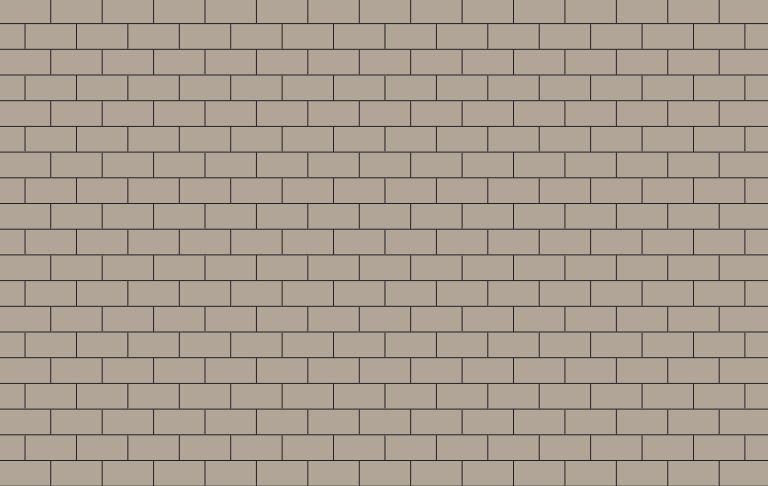
Reproduce this pattern procedurally as a Shadertoy shader.

```glsl
const vec2 BRICK_SIZE = vec2(0.1058, 0.05288);   // in canvas heights
const vec2 WALL_ORIGIN = vec2(-0.0014, -0.0004);
const float ROW_SHIFT = 0.5;                     // in brick lengths
const float JOINT_WIDTH = 0.00195;
const vec3 BRICK_COLOR = vec3(0.69, 0.647, 0.588);
const vec3 JOINT_COLOR = vec3(0.12, 0.10, 0.12);

// Distance to the nearest multiple of the period, per axis
vec2 jointDistance(vec2 p, vec2 period) {
    return abs(p - period * round(p / period));
}

// Share of a pixel covered by a line, exact for lines thinner than a pixel
vec2 lineCoverage(vec2 dist, float width, float pixel) {
    vec2 nearEdge = max(dist - 0.5 * pixel, -0.5 * width);
    vec2 farEdge = min(dist + 0.5 * pixel, vec2(0.5 * width));
    return clamp((farEdge - nearEdge) / pixel, 0.0, 1.0);
}

void mainImage(out vec4 fragColor, in vec2 fragCoord) {
    float pixel = 1.0 / iResolution.y;
    vec2 p = fragCoord * pixel - WALL_ORIGIN;

    // Running bond: every other row slides by half a brick
    float row = floor(p.y / BRICK_SIZE.y);
    p.x -= mod(row, 2.0) * ROW_SHIFT * BRICK_SIZE.x;

    // Joints over flat bricks
    vec2 joints = lineCoverage(jointDistance(p, BRICK_SIZE), JOINT_WIDTH, pixel);
    vec3 color = mix(BRICK_COLOR, JOINT_COLOR, max(joints.x, joints.y));

    fragColor = vec4(color, 1.0);
}
```
